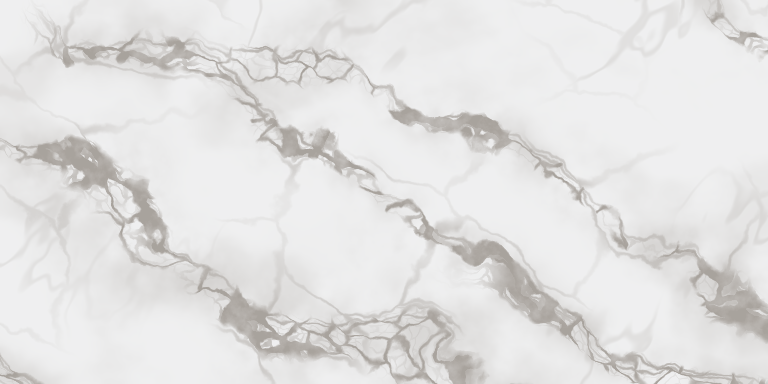
Give the GLSL for this texture, as a WebGL 2 fragment shader.

```glsl
#version 300 es
precision highp float;
// White marble with slanting, pebbled grey-brown veins and faint hairlines.

uniform vec2 u_resolution;
out vec4 fragColor;

const vec3 WHITE = vec3(0.938, 0.939, 0.941);
const vec3 VEIN_GREY = vec3(0.66, 0.638, 0.615);
const vec2 ALONG = vec2(0.877, -0.481);    // direction the veins run
const vec2 ACROSS = vec2(0.481, 0.877);
const float BEND = 0.24;                   // broad distortion
const float FRAY = 0.032;                  // ragged detail
const float WANDER = 0.15;                 // drift of each vein
const vec2 PEBBLE_SCALE = vec2(11.0, 19.0);
const vec2 CHIP_SCALE = vec2(27.0, 42.0);
const vec2 LINK_SCALE = vec2(2.6, 4.4);

// Position across, greatest half width and start along, for each vein
const int VEINS = 6;
const float OFFSET[VEINS] = float[](0.06, 0.53, 0.80, 0.94, 1.13, 1.73);
const float WIDTH[VEINS] = float[](0.06, 0.08, 0.06, 0.065, 0.065, 0.06);
const float START[VEINS] = float[](-1.0, -1.0, 0.95, -0.35, 0.05, -1.0);

vec2 hash2(vec2 p) {
  vec3 q = fract(p.xyx * vec3(0.1031, 0.1030, 0.0973));
  q += dot(q, q.yzx + 33.33);
  return fract((q.xx + q.yz) * q.zy);
}

float noise(vec2 p) {
  vec2 i = floor(p), f = fract(p);
  f = f * f * f * (f * (f * 6.0 - 15.0) + 10.0);
  float low = mix(hash2(i).x, hash2(i + vec2(1, 0)).x, f.x);
  float high = mix(hash2(i + vec2(0, 1)).x, hash2(i + vec2(1, 1)).x, f.x);
  return mix(low, high, f.y);
}

float fbm(vec2 p) {
  float sum = 0.0, gain = 0.5;
  for (int i = 0; i < 5; i++) {
    sum += gain * noise(p);
    p = mat2(1.6, 1.2, -1.2, 1.6) * p + 5.7;
    gain *= 0.5;
  }
  return sum / 0.97;
}

vec2 fbm2(vec2 p) {
  return vec2(fbm(p), fbm(p + 41.3)) - 0.5;
}

// Gap between the two nearest cell centres: zero on the cell borders
float cellGap(vec2 p) {
  vec2 cell = floor(p);
  float nearest = 8.0, second = 8.0;
  for (int y = -1; y <= 1; y++) {
    for (int x = -1; x <= 1; x++) {
      vec2 c = cell + vec2(x, y);
      float d = length(c + 0.1 + 0.8 * hash2(c) - p);
      second = min(second, max(nearest, d));
      nearest = min(nearest, d);
    }
  }
  return second - nearest;
}

float line(float d, float inner, float outer) {
  return 1.0 - smoothstep(inner, outer, d);
}

void main() {
  vec2 p = gl_FragCoord.xy / u_resolution.y;
  float pixel = 1.0 / u_resolution.y;
  vec2 bent = p + BEND * fbm2(p * 3.0) + FRAY * fbm2(p * 21.0);
  vec2 s = vec2(dot(bent, ALONG), dot(bent, ACROSS));

  // Main veins: body, dark rim on one side, soft halo
  float body = 0.0, rim = 0.0, halo = 0.0;
  for (int i = 0; i < VEINS; i++) {
    float seed = float(i) * 7.0 + 3.0;
    float drift = WANDER * (noise(vec2(s.x * 2.3 + 9.0, seed)) - 0.5);
    float d = s.y - OFFSET[i] - drift;
    float swell = noise(vec2(s.x * 3.7 + 20.0, seed + 60.0));
    float present = smoothstep(START[i] - 0.1, START[i] + 0.12, s.x);
    float w = WIDTH[i] * mix(0.15, 1.4, swell);
    body = max(body, present * line(abs(d) / w, 0.55, 1.0));
    rim = max(rim, present * line(abs(d - 0.55 * w), 0.001, 0.005 + pixel));
    halo = max(halo, present * exp(-d * d / (3.0 * w * w + 0.0006)));
  }

  // Mineral web between pale pebbles, thick in places
  float richness = smoothstep(0.35, 0.68, fbm(p * 6.5 + 3.0));
  float thick = mix(0.02, 0.46, richness) * body;
  float web = line(cellGap(s * PEBBLE_SCALE), thick, thick + 0.17);
  float chips = line(cellGap(s * CHIP_SCALE), thick * 0.7, thick * 0.7 + 0.25);
  float grain = 0.5 + 0.8 * fbm(p * 28.0);
  float mineral = body * max(web, 0.6 * chips * (0.3 + richness)) * grain;
  float rimTone = rim * (0.25 + 0.6 * noise(p * 9.0 + 4.0));

  // Thin links that branch away from the veins
  float linkMask = smoothstep(0.4, 0.65, noise(p * 2.6 + 9.0));
  float link = line(cellGap(s * LINK_SCALE), 0.01, 0.07);
  float linkTone = link * linkMask * mix(0.12, 0.55, halo);

  // Faint steep hairlines and cloudy ground
  vec2 steep = mat2(0.9, 0.35, -0.45, 0.9) * p;
  float ridge = abs(fbm(steep * vec2(2.6, 1.2) + 12.0) - 0.5);
  float hairMask = smoothstep(0.45, 0.75, noise(p * 3.1 + 27.0));
  float hairTone = 0.2 * line(ridge, 0.001, 0.014) * hairMask;
  float cloud = 0.13 * smoothstep(0.5, 0.8, fbm(p * vec2(3.0, 4.0) + 50.0));
  float haloTone = 0.3 * halo * smoothstep(0.25, 0.75, fbm(p * 8.0 + 70.0));

  float tone = max(max(mineral, rimTone), max(linkTone, hairTone));
  tone = tone + (1.0 - tone) * (cloud + haloTone);
  fragColor = vec4(mix(WHITE, VEIN_GREY, clamp(tone, 0.0, 1.0)), 1.0);
}
```
